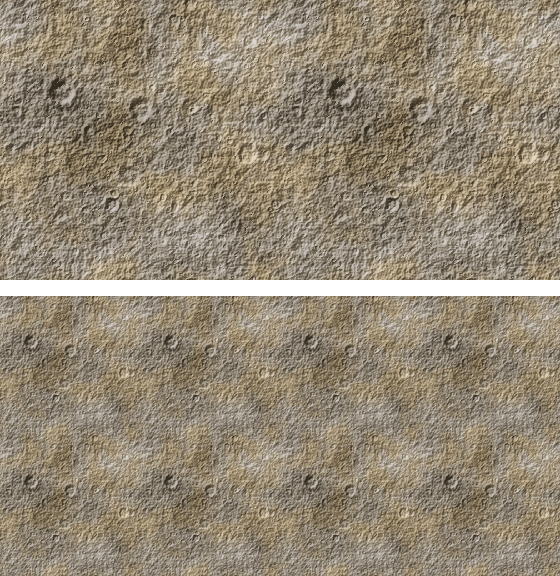
Top, the tile; bottom, the same tile 2 across and 2 down.
This texture is drawn by a Shadertoy shader. Its source:

```glsl
// Cratered, dusty ground: a square tile laid twice across and once down.
// Wrapped gradient noise and hashed crater grids build a height field, which is
// lit from the upper left and coloured by broad patches of grey and brown dust.

const vec2  TILES       = vec2(2.0, 1.0);
const vec2  LIGHT_DIR   = vec2(-0.75, 0.66);
const float SLOPE_STEP  = 0.0015;   // finite difference, in tile widths
const float RELIEF      = 0.46;     // strength of the shading
const float BASE_TONE   = 0.50;
const float PATCH_TONE  = 0.19;     // contrast of the broad patches
const float GRAIN_TONE  = 0.13;     // contrast of the fine dust
const float WARP        = 0.010;    // irregularity of crater outlines
const float ROUGHNESS   = 0.30;     // steepness of the ground between craters
const vec2  BRIGHT_SPOT = vec2(0.86, 0.80);
const vec2  DARK_SPOT   = vec2(0.33, 0.46);
const vec2  BROWN_SPOT  = vec2(0.65, 0.72);
const vec2  STREAK_SPOT = vec2(0.76, 0.58);
const vec3  SHADOW      = vec3(0.20, 0.17, 0.12);
const vec3  SOIL        = vec3(0.585, 0.535, 0.45);
const vec3  DUST        = vec3(0.87, 0.845, 0.80);
const vec3  BROWN_TINT  = vec3(1.03, 0.99, 0.90);
const vec3  GREY_TINT   = vec3(0.985, 1.00, 1.05);
const float TAU         = 6.2831853;

// Four random values in 0..1 for a cell and a seed
vec4 hash4(vec2 cell, float seed) {
    uvec4 v = uvec4(uint(cell.x), uint(cell.y), uint(seed), 7u);
    v = v * 1664525u + 1013904223u;
    for (int i = 0; i < 2; i++) {
        v.x += v.y * v.w; v.y += v.z * v.x;
        v.z += v.x * v.y; v.w += v.y * v.z;
        v ^= v >> 16u;
    }
    return vec4(v >> 8u) / 16777216.0;
}

float cornerSlope(vec2 cell, vec2 offset, vec2 period, float seed) {
    float a = TAU * hash4(mod(cell, period), seed).w;
    return dot(vec2(cos(a), sin(a)), offset);
}

// Gradient noise that wraps after a whole number of cells
float noise(vec2 p, vec2 period, float seed) {
    vec2 c = floor(p), f = p - c, e = vec2(1.0, 0.0);
    vec2 u = f * f * f * (f * (f * 6.0 - 15.0) + 10.0);
    return mix(
        mix(cornerSlope(c, f, period, seed), cornerSlope(c + e, f - e, period, seed), u.x),
        mix(cornerSlope(c + e.yx, f - e.yx, period, seed),
            cornerSlope(c + 1.0, f - 1.0, period, seed), u.x), u.y);
}

float fbm(vec2 p, float cells, int octaves, float seed) {
    float sum = 0.0, gain = 1.0;
    for (int i = 0; i < octaves; i++) {
        sum += gain * noise(p * cells, vec2(cells), seed + float(i));
        cells *= 2.0;
        gain *= 0.6;
    }
    return sum;
}

// Soft wrapping patch: 1 at its centre, fading outward
float patchMask(vec2 p, vec2 centre, float focus) {
    vec2 c = cos(TAU * (p - centre));
    return exp(focus * (c.x + c.y - 2.0));
}

// One grid of craters: steep wall, flat floor, low rim; few are deep
float craters(vec2 p, float cells, float density, float seed) {
    vec2 g = p * cells, base = floor(g);
    float height = 0.0;
    for (int y = -1; y <= 1; y++)
    for (int x = -1; x <= 1; x++) {
        vec2 cell = base + vec2(x, y);
        vec4 r = hash4(mod(cell, cells), seed);
        float present = step(fract(r.z * 17.0 + r.w * 5.0), density);
        float radius = mix(0.13, 0.32, r.z * r.z);
        float d = length(g - cell - 0.1 - 0.8 * r.xy) / radius;
        float bowl = smoothstep(0.5, 1.05, d) - 1.0;
        float rim = exp(-14.0 * (d - 1.1) * (d - 1.1));
        height += present * radius * mix(0.12, 0.65, r.w * r.w) * (bowl + 0.25 * rim);
    }
    return height / cells;
}

float terrain(vec2 p) {
    vec2 q = p + WARP * vec2(fbm(p, 20.0, 2, 11.0), fbm(p, 20.0, 2, 21.0));
    float height = 0.0, cells = 7.0;
    for (int i = 0; i < 5; i++) {
        height += craters(q, cells, 0.4 + 0.09 * float(i), 31.0 + float(i));
        cells = floor(cells * 1.8);
    }
    // Rough ground: finer octaves are steeper
    cells = 14.0;
    for (int i = 0; i < 4; i++) {
        float steepness = ROUGHNESS * (0.4 + 0.45 * float(i));
        height += steepness * noise(p * cells, vec2(cells), 41.0 + float(i)) / cells;
        cells *= 2.0;
    }
    // Diagonal ridges
    vec2 period = vec2(14.0, 9.0);
    float ridge = max(noise(vec2(2.0 * q.x + q.y, q.y) * period, period, 51.0), 0.0);
    return height + 0.035 * ridge * ridge * patchMask(p, STREAK_SPOT, 5.0);
}

void mainImage(out vec4 fragColor, in vec2 fragCoord) {
    vec2 p = fragCoord / iResolution.xy * TILES;

    // Relief lighting
    vec2 e = vec2(SLOPE_STEP, 0.0);
    vec2 slope = vec2(terrain(p + e) - terrain(p - e),
                      terrain(p + e.yx) - terrain(p - e.yx)) / (2.0 * SLOPE_STEP);
    float lit = -dot(slope, LIGHT_DIR);
    lit *= RELIEF / sqrt(1.0 + lit * lit);

    // Broad patches and fine dust
    vec2 q = p + 0.05 * vec2(fbm(p, 4.0, 3, 61.0), fbm(p, 4.0, 3, 71.0));
    float broad = fbm(q, 4.0, 4, 81.0) + 1.1 * patchMask(q, BRIGHT_SPOT, 2.5)
                - 0.8 * patchMask(q, DARK_SPOT, 1.8);
    float tone = BASE_TONE + lit + PATCH_TONE * broad + GRAIN_TONE * fbm(p, 40.0, 3, 91.0);

    // Tone ramp, then brown or grey tint
    vec3 color = mix(SHADOW, SOIL, clamp(tone * 2.0, 0.0, 1.0));
    color = mix(color, DUST, clamp(tone * 2.0 - 1.0, 0.0, 1.0));
    float brown = fbm(q, 4.0, 4, 101.0) + 0.4 * patchMask(q, BROWN_SPOT, 3.0);
    color *= mix(GREY_TINT, BROWN_TINT, smoothstep(-0.4, 0.6, brown));
    fragColor = vec4(clamp(color, 0.0, 1.0), 1.0);
}
```
